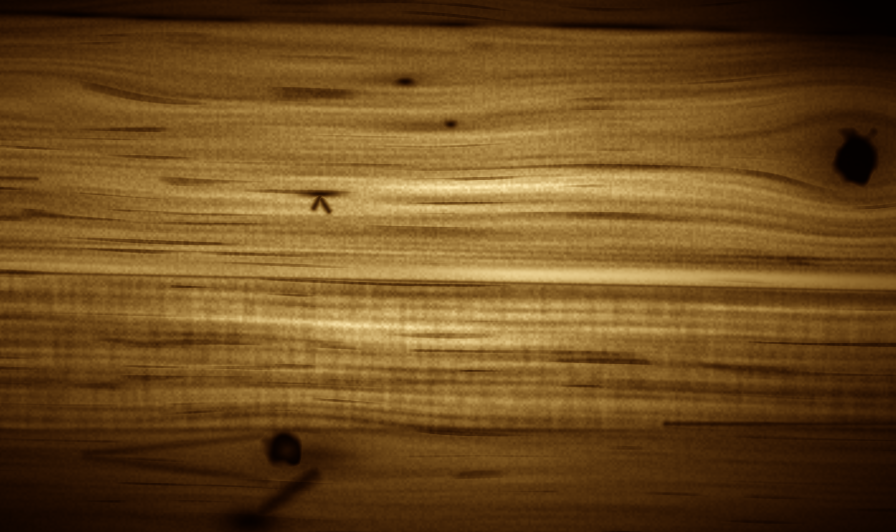
Give the GLSL for this texture, as a WebGL 1 fragment shader.

```glsl
precision highp float;
// Aged wooden boards under a warm lamp: long grain, seams, knots and dark corners.
// Stretched value noise makes the grain, which is bent around each knot;
// one brightness value is then mapped to a brown-to-gold ramp.
uniform vec2 u_resolution;

float hash(vec2 p) {
  return fract(sin(dot(p, vec2(127.1, 311.7))) * 43758.545);
}

float noise(vec2 p) {
  vec2 cell = floor(p);
  vec2 f = fract(p);
  f = f * f * (3.0 - 2.0 * f);
  float low = mix(hash(cell), hash(cell + vec2(1.0, 0.0)), f.x);
  float high = mix(hash(cell + vec2(0.0, 1.0)), hash(cell + 1.0), f.x);
  return mix(low, high, f.y);
}

// Soft elliptical blob, 1 at its centre
float spot(vec2 p, vec2 center, vec2 radius) {
  vec2 d = (p - center) / radius;
  return exp(-dot(d, d));
}

// Soft horizontal stripe
float band(float y, float center, float width) {
  float d = (y - center) / width;
  return exp(-d * d);
}

// Soft line between two points
float stroke(vec2 p, vec2 a, vec2 b, float width) {
  vec2 ab = b - a;
  float t = clamp(dot(p - a, ab) / dot(ab, ab), 0.0, 1.0);
  return band(length(p - a - ab * t), 0.0, width);
}

// Solid knot with an irregular rim
float knot(vec2 p, vec2 center, vec2 radius) {
  float r = length((p - center) / radius) + 0.5 * (noise(p * 45.0) - 0.5);
  return 1.0 - smoothstep(0.55, 1.2, r);
}

// Vertical shift that parts the grain around a knot
float part(vec2 p, vec2 center, vec2 reach) {
  return (p.y - center.y) * 0.75 * spot(p, center, reach);
}

// Grain brightness around zero, coarse to fine
float grain(float x, float y) {
  float g = 0.34 * (noise(vec2(x * 1.3, y * 24.0)) - 0.5);
  g += 0.30 * (noise(vec2(x * 2.2 + 7.0, y * 62.0)) - 0.5);
  g += 0.24 * (noise(vec2(x * 5.0 + 3.0, y * 130.0)) - 0.5);
  return g;
}

// Thin broken dark pores along the grain
float pores(float x, float y) {
  float line = smoothstep(0.70, 0.92, noise(vec2(x * 3.5, y * 105.0)));
  return line * smoothstep(0.35, 0.7, noise(vec2(x * 11.0, y * 40.0 + 9.0)));
}

// Lamp falloff with a nearly black upper right corner
float lamp(vec2 p) {
  vec2 d = p - vec2(0.84, 0.57);
  vec2 q = d * d;
  float fall = q.x * mix(0.50, 0.78, step(0.0, d.x));
  fall += q.y * mix(2.5, 3.3, step(0.0, d.y)) + 4.0 * q.x * q.y;
  return exp(-fall) * (1.0 - 0.93 * spot(p, vec2(1.70, 1.02), vec2(0.30, 0.18)));
}

void main() {
  vec2 p = gl_FragCoord.xy / u_resolution.y;
  p.x *= 1.684 * u_resolution.y / u_resolution.x;
  vec2 rightKnot = vec2(1.611, 0.705);
  vec2 lowKnot = vec2(0.535, 0.153);
  vec2 footKnot = vec2(0.47, 0.02);

  // Grain coordinate: slight tilt, slow waves, bends at the knots
  float level = p.y + 0.021 * p.x;
  float upper = smoothstep(0.55, 0.80, p.y);
  float wave = noise(p * vec2(2.6, 5.0)) - 0.5;
  float y = level + wave * mix(0.012, 0.050, upper);
  y -= part(p, rightKnot, vec2(0.16, 0.11)) + part(p, lowKnot, vec2(0.24, 0.08));
  y -= part(p, footKnot, vec2(0.20, 0.07));
  y -= part(p, vec2(0.05, 0.81), vec2(0.25, 0.08));
  float lowBoard = 1.0 - smoothstep(0.184, 0.194, p.y + 0.004 * wave);
  float midBoard = (1.0 - smoothstep(0.480, 0.488, level)) * (1.0 - lowBoard);

  // Grain, ruled rings and cross ticks of the middle board
  float shade = 1.0 + grain(p.x, y) * mix(1.0, 0.75, lowBoard);
  shade -= 0.35 * pores(p.x, y);
  float rings = sin(y * 262.0 + 3.0 * noise(p * vec2(1.0, 9.0)));
  shade += midBoard * 0.075 * rings;
  shade -= midBoard * 0.16 * (noise(vec2(p.x * 95.0, p.y * 24.0)) - 0.4);
  shade += 0.16 * (noise(p * 210.0) - 0.5);

  // Broad light and dark zones
  shade += 0.17 * spot(p, vec2(0.95, 0.665), vec2(0.45, 0.035));
  shade += 0.16 * spot(p, vec2(0.72, 0.365), vec2(0.30, 0.05));
  shade += 0.20 * spot(p, vec2(0.04, 0.81), vec2(0.10, 0.018));
  shade += 0.15 * spot(p, vec2(0.95, 0.115), vec2(0.14, 0.03));
  shade -= 0.18 * band(level, 0.541, 0.018) * (0.6 + 0.4 * sin(level * 520.0));
  shade *= 1.0 - 0.14 * lowBoard;

  // Pale strip above the middle seam, with shadow below it
  float strip = smoothstep(0.55, 1.0, p.x);
  shade = mix(shade, 1.22 + 0.22 * strip, band(level, 0.507, 0.013) * (0.3 + 0.5 * strip));
  shade *= 1.0 - 0.42 * band(level, 0.473, 0.013) * smoothstep(0.3, 1.6, p.x);
  shade *= 1.0 - 0.30 * band(level, 0.488, 0.003);

  // Board edges
  float ragged = 0.5 + 0.5 * noise(vec2(p.x * 14.0, 2.0));
  shade *= 1.0 - 0.50 * smoothstep(0.970, 0.980, level);
  shade *= 1.0 - 0.85 * ragged * band(level, 0.974 + 0.006 * wave, 0.007);
  shade *= 1.0 - 0.28 * band(p.y, 0.192, 0.006);
  shade *= 1.0 - 0.5 * stroke(p, vec2(1.25, 0.203), vec2(1.7, 0.203), 0.005);
  shade *= 1.0 - 0.4 * stroke(p, vec2(0.0, 0.666), vec2(0.07, 0.664), 0.004);

  // Large knots with stained surroundings
  float dark = 0.95 * knot(p, rightKnot, vec2(0.050, 0.060));
  dark = max(dark, 0.45 * spot(p, rightKnot, vec2(0.10, 0.085)));
  float eye = spot(p, lowKnot + vec2(0.005, 0.0), vec2(0.016, 0.013));
  dark = max(dark, knot(p, lowKnot, vec2(0.044, 0.035)) * (0.92 - 0.25 * eye));
  dark = max(dark, 0.50 * spot(p, lowKnot + vec2(0.05, -0.01), vec2(0.09, 0.035)));
  dark = max(dark, 0.85 * spot(p, footKnot, vec2(0.055, 0.028)));
  dark = max(dark, 0.65 * stroke(p, footKnot, vec2(0.59, 0.11), 0.017));
  dark = max(dark, 0.35 * stroke(p, vec2(0.16, 0.146), vec2(0.49, 0.179), 0.008));
  dark = max(dark, 0.30 * stroke(p, vec2(0.16, 0.142), vec2(0.50, 0.095), 0.009));

  // Small knots and the forked scar
  dark = max(dark, 0.85 * spot(p, vec2(0.762, 0.847), vec2(0.022, 0.009)));
  dark = max(dark, 0.35 * spot(p, vec2(0.755, 0.852), vec2(0.075, 0.010)));
  dark = max(dark, 0.80 * spot(p, vec2(0.847, 0.766), vec2(0.014, 0.008)));
  dark = max(dark, 0.30 * spot(p, vec2(0.80, 0.762), vec2(0.09, 0.008)));
  dark = max(dark, 0.80 * spot(p, vec2(0.603, 0.635), vec2(0.040, 0.006)));
  dark = max(dark, 0.70 * stroke(p, vec2(0.602, 0.632), vec2(0.590, 0.609), 0.006));
  dark = max(dark, 0.70 * stroke(p, vec2(0.604, 0.625), vec2(0.618, 0.603), 0.006));

  float tone = clamp(0.70 * lamp(p) * shade * (1.0 - dark), 0.015, 1.0);
  gl_FragColor = vec4(tone, 0.92 * pow(tone, 1.4), 0.70 * pow(tone, 2.4), 1.0);
}
```
